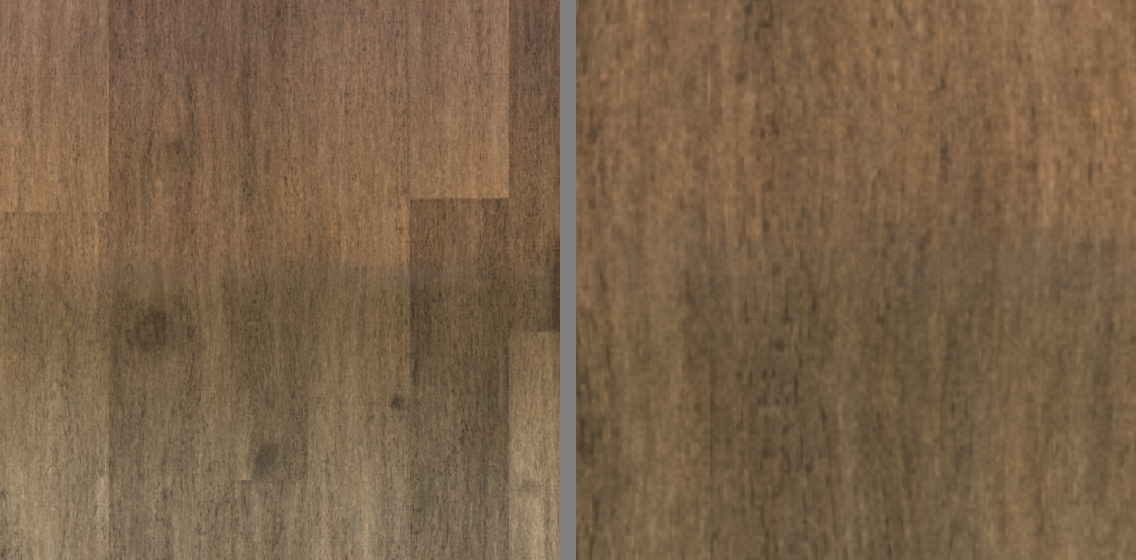
Left, the full canvas; right, a detail of the centre.
This texture is drawn by a WebGL 2 fragment shader. Its source:

```glsl
#version 300 es
precision highp float;
// Worn wooden floor: six upright plank columns with staggered end joints.
// Stretched value noise gives grain and pores, knots bend the grain around
// themselves, and a vertical gradient shifts red-brown down to pale olive.
uniform vec2 u_resolution;
out vec4 outColor;

// Right edge of each column, height of its end joint, tones above and below it.
const float EDGE[6] = float[6](0.195, 0.413, 0.550, 0.732, 0.909, 1.1);
const float JOINT[6] = float[6](0.622, -1.0, 0.143, -1.0, 0.646, 0.407);
const vec2 TONE[6] = vec2[6](vec2(1.10, 1.05), vec2(0.95), vec2(0.95, 0.97),
                             vec2(1.03), vec2(1.12, 0.90), vec2(0.92, 1.07));
// Knots: centre, radius, strength.
const vec4 KNOT[5] = vec4[5](vec4(0.275, 0.412, 0.042, 0.32), vec4(0.475, 0.180, 0.034, 0.20),
                             vec4(0.709, 0.280, 0.011, 0.30), vec4(0.943, 0.130, 0.015, 0.28),
                             vec4(0.306, 0.725, 0.026, 0.14));

float hash(vec2 p) {
    vec3 q = fract(vec3(p.xyx) * 0.1031);
    q += dot(q, q.yzx + 33.33);
    return fract((q.x + q.y) * q.z);
}

float noise(vec2 p) {
    vec2 i = floor(p), f = fract(p);
    f = f * f * (3.0 - 2.0 * f);
    return mix(mix(hash(i), hash(i + vec2(1, 0)), f.x),
               mix(hash(i + vec2(0, 1)), hash(i + vec2(1, 1)), f.x), f.y);
}

float fbm(vec2 p) {
    float sum = 0.0, amp = 0.5;
    for (int i = 0; i < 4; i++) {
        sum += amp * noise(p);
        p = p * 2.03 + 17.0;
        amp *= 0.5;
    }
    return sum;
}

// Soft band covering low..high along one axis.
float band(float x, float low, float high, float soft) {
    return smoothstep(low - soft, low + soft, x) * (1.0 - smoothstep(high - soft, high + soft, x));
}

// Lighting and stain from the bottom of the floor to the top.
vec3 stain(float y) {
    vec3 olive = mix(vec3(0.535, 0.465, 0.368), vec3(0.437, 0.355, 0.252), smoothstep(0.05, 0.46, y));
    vec3 red = mix(vec3(0.515, 0.397, 0.285), vec3(0.475, 0.367, 0.295), smoothstep(0.60, 0.98, y));
    return mix(olive, red, smoothstep(0.46, 0.57, y));
}

void main() {
    vec2 uv = gl_FragCoord.xy / u_resolution;

    // Find the column, then the plank above or below its joint.
    int column = 0;
    float left = 0.0;
    for (int i = 0; i < 5; i++) {
        if (uv.x > EDGE[i]) { column = i + 1; left = EDGE[i]; }
    }
    float joint = JOINT[column];
    float above = smoothstep(joint - 0.003, joint + 0.003, uv.y);
    float tone = mix(TONE[column].y, TONE[column].x, above);
    float seed = float(column) * 7.3 + step(joint, uv.y) * 31.7;

    // Knots darken the wood and push the grain sideways.
    vec2 p = uv;
    float dark = 0.0;
    for (int i = 0; i < 5; i++) {
        vec4 k = KNOT[i];
        vec2 d = (uv - k.xy) / k.z;
        float inside = step(left, k.x) * step(k.x, EDGE[column]);
        p.x -= inside * 0.35 * d.x * k.z * exp(-dot(d, d * vec2(0.3, 0.12)));
        float curl = fbm(vec2(length(d * vec2(1.0, 0.7)) * 5.0, atan(d.y, d.x) * 1.5) + 9.0);
        float ragged = 0.2 + 1.0 * curl + 0.7 * fbm(uv * vec2(110, 60) + seed);
        dark += inside * k.w * ragged * exp(-dot(d, d * vec2(0.7, 0.9)));
    }

    // Grain: broad bands, fine streaks and arched growth rings.
    float sway = 0.012 * (noise(vec2(p.x * 9.0, p.y * 6.0) + seed) - 0.5);
    vec2 g = vec2(p.x + sway, p.y) + seed;
    float broad = fbm(g * vec2(24, 1.7)) - 0.47;
    float streak = fbm(g * vec2(95, 6)) - 0.47;
    float fine = noise(g * vec2(310, 42)) - 0.5;
    float cloud = fbm(uv * vec2(9, 7) + seed) - 0.47;
    float across = (p.x - 0.5 * (left + min(EDGE[column], 1.0))) * 14.0;
    float ringField = p.y * 5.0 + across * across * 3.0 + 3.0 * fbm(g * vec2(10, 3));
    float rings = sin(ringField * 12.0) * exp(-across * across * 2.0);
    rings *= smoothstep(0.40, 0.70, noise(vec2(seed, uv.y * 4.0)));

    // Short pores gathered in streaks, pale flecks and isotropic mottling.
    float gather = smoothstep(0.35, 0.65, noise(g * vec2(50, 4) + 40.0));
    float pores = smoothstep(0.58, 0.95, noise(g * vec2(340, 125))) * (0.4 + 0.6 * gather);
    float flecks = smoothstep(0.65, 0.98, noise(g * vec2(320, 140) + 91.0));
    float speck = noise(uv * 430.0) + noise(uv * vec2(290, 210) + 53.0) - 1.0;

    float shade = tone + 0.27 * broad + 0.30 * streak + 0.14 * fine + 0.14 * cloud + 0.015;
    shade += 0.030 * rings - 0.17 * pores + 0.11 * flecks + 0.12 * speck - dark;

    // Pale sapwood strips and dark stained borders.
    float wobble = 0.008 * noise(vec2(uv.y * 14.0, 3.0));
    shade += 0.11 * band(uv.x, 0.715 + wobble, 0.732, 0.003) * band(uv.y, 0.29, 0.64, 0.03);
    shade += 0.13 * band(uv.x, 0.170 + wobble, 0.193, 0.003) * band(uv.y, 0.05, 0.30, 0.04)
           * smoothstep(0.4, 0.65, noise(vec2(uv.x * 8.0, uv.y * 17.0)));
    shade -= 0.09 * band(uv.x, 0.733, 0.770 + wobble, 0.006) * band(uv.y, 0.10, 0.644, 0.004)
           * smoothstep(0.05, 0.50, uv.y);
    shade -= 0.16 * smoothstep(0.960, 0.995, uv.x) * band(uv.y, 0.410, 0.58, 0.008);

    // Faint broken shadow beside the seams and below the joints.
    float side = uv.x - left + step(left, 0.0);
    float wear = smoothstep(0.35, 0.75, noise(vec2(seed, uv.y * 18.0)));
    shade -= 0.045 * wear * (1.0 - smoothstep(0.0, 0.006, side));
    float jointWear = noise(vec2(uv.x * 45.0, seed));
    shade -= 0.07 * jointWear * (1.0 - smoothstep(0.0, 0.006, abs(uv.y - joint + 0.004)));

    // Uneven stain boundary, a faint grey haze and mottled hue.
    vec3 color = stain(uv.y + 0.03 * (noise(uv * vec2(12, 4)) - 0.5)) * shade;
    float haze = band(uv.y, 0.49, 0.53, 0.02) * noise(uv * vec2(8, 20));
    color = mix(color, vec3(0.43, 0.37, 0.32), 0.4 * haze);
    color += vec3(0.030, -0.002, -0.026) * (fbm(uv * vec2(60, 14) + 5.0) - 0.47);
    outColor = vec4(clamp(color, 0.0, 1.0), 1.0);
}
```
